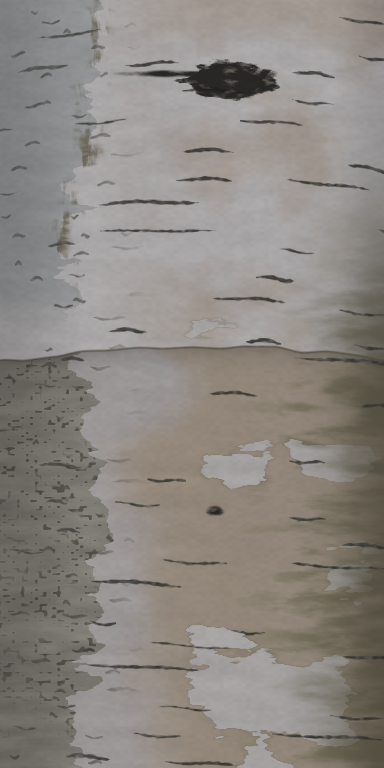
Give the GLSL for this texture, as a WebGL 2 fragment shader.

```glsl
#version 300 es
precision highp float;
// Birch bark: pale paper above a curved seam, tan and grey inner layers below.
// Torn layers are distance fields roughened by stretched noise; dark lenticels
// are tapered dashes scattered over jittered cells that follow the trunk's bow.
uniform vec2 u_resolution;
out vec4 fragColor;

float hash(vec2 p) {
    return fract(sin(dot(p, vec2(127.1, 311.7))) * 43758.5453);
}

float noise(vec2 p) {
    vec2 i = floor(p), f = fract(p);
    f = f * f * (3.0 - 2.0 * f);
    vec2 e = vec2(1.0, 0.0);
    return mix(mix(hash(i), hash(i + e), f.x),
               mix(hash(i + e.yx), hash(i + e.xx), f.x), f.y);
}

float fbm(vec2 p) {
    float sum = 0.0, amp = 0.52;
    for (int i = 0; i < 5; i++) {
        sum += amp * noise(p);
        p = mat2(1.6, 0.5, -0.5, 1.6) * p * 1.2 + 7.3;
        amp *= 0.5;
    }
    return sum;
}

// 1 inside a distance field, softened over about one pixel
float fill(float d, float px) {
    return 1.0 - smoothstep(-px, px, d);
}

float box(vec2 p, vec2 halfSize) {
    vec2 d = abs(p) - halfSize;
    return length(max(d, 0.0)) + min(max(d.x, d.y), 0.0);
}

// Distance to scattered remnants of the pale outer layer
float remnants(vec2 p, float tear) {
    vec2 cell = vec2(0.25, 0.21);
    float d = 1.0;
    for (int j = -1; j <= 1; j++)
    for (int i = -1; i <= 1; i++) {
        vec2 id = floor(p / cell) + vec2(i, j);
        vec2 r = vec2(hash(id + 3.7), hash(id + 19.1));
        vec2 center = (id + 0.25 + 0.5 * r) * cell;
        float keep = step(0.45, hash(id + 41.3)) * step(0.52, center.x)
                   * step(center.x, 0.92) * step(center.y, 1.45);
        vec2 size = mix(vec2(0.04, 0.018), vec2(0.085, 0.06), r.yx);
        d = min(d, box(p - center, size) + tear + 1.0 - keep);
    }
    return d;
}

// Coverage of the horizontal lenticels
float lenticels(vec2 p, vec2 cell, float longest, float seed, float px) {
    float bow = mix(-0.06 * p.x, -0.2 * pow(p.x - 0.5, 2.0), smoothstep(0.8, 1.7, p.y));
    vec2 q = vec2(p.x, p.y - bow);
    float ink = 0.0;
    for (int j = -1; j <= 1; j++) {
        float row = floor(q.y / cell.y) + float(j);
        float shift = hash(vec2(row, seed)) * cell.x;
        float column = floor((q.x + shift) / cell.x);
        for (int i = -1; i <= 1; i++) {
            vec2 id = vec2(column + float(i), row);
            float r = hash(id + seed), s = hash(id + seed + 9.4);
            vec2 center = (id + 0.5 + 0.6 * (vec2(r, s) - 0.5)) * cell - vec2(shift, 0.0);
            float len = longest * mix(0.28, 1.0, s * s) * mix(0.5, 1.0, smoothstep(0.1, 0.45, center.x));
            vec2 d = q - center;
            float along = d.x / len;
            float width = mix(0.0022, 0.005, r) * (1.0 - pow(abs(along), 4.0));
            float rough = (noise(q * vec2(90.0, 160.0)) - 0.5) * 0.004;
            float body = fill(abs(d.y + 0.003 * sin(along * 3.0 + r * 6.0)) - width + rough, px);
            ink = max(ink, body * step(abs(along), 1.0) * step(0.2, hash(id + seed + 23.0)));
        }
    }
    return ink;
}

// Coverage of a rough-edged oval scar
float scar(vec2 p, vec2 radius, float px) {
    float rough = (fbm(p * vec2(22.0, 45.0) + 5.0) - 0.5) * 0.9;
    return fill((length(p / radius) - 1.0 + rough) * radius.y, px * 1.5);
}

void main() {
    vec2 p = gl_FragCoord.xy / u_resolution.x;
    float px = 1.0 / u_resolution.x;
    float cloud = fbm(p * vec2(4.0, 5.0));
    float streak = fbm(p * vec2(9.0, 32.0) + 11.0);
    float grain = noise(p * vec2(85.0, 125.0));
    float tear = (fbm(p * vec2(8.0, 22.0)) - 0.5) * 0.15
               + (noise(p * vec2(30.0, 100.0)) - 0.5) * 0.025;
    vec3 paper = vec3(0.662, 0.652, 0.656), olive = vec3(0.36, 0.34, 0.275);

    // Upper bark with a cooler, older layer on the left
    vec3 upper = mix(paper, vec3(0.61, 0.565, 0.525),
                     0.75 * smoothstep(0.38, 0.68, cloud) * smoothstep(0.2, 0.55, p.x));
    float oldEdge = p.x - 0.19 - 0.07 * smoothstep(1.5, 1.8, p.y) + tear;
    float old = fill(oldEdge, px) * smoothstep(1.12, 1.25, p.y);
    upper = mix(upper, vec3(0.57, 0.575, 0.58), old);
    float curl = exp(-pow(oldEdge / 0.022, 2.0)) * smoothstep(1.2, 1.35, p.y);
    upper = mix(upper, olive, 0.75 * curl * smoothstep(0.5, 0.72, fbm(p * vec2(45.0, 14.0))));

    // Lower bark: lilac strip, tan core and speckled grey flank
    vec3 lower = mix(vec3(0.61, 0.59, 0.59), vec3(0.575, 0.53, 0.48),
                     smoothstep(0.3, 0.5, p.x + (cloud - 0.5) * 0.35));
    lower = mix(lower, vec3(0.47, 0.445, 0.375), smoothstep(0.42, 0.72, streak) * smoothstep(0.45, 0.9, p.x));
    float flankEdge = p.x - 0.24 - 0.035 * sin(p.y * 6.0 - 2.0) + tear;
    vec3 flank = vec3(0.485, 0.475, 0.445) * (0.9 + 0.2 * streak);
    float dust = smoothstep(0.68, 0.9, grain) * smoothstep(0.35, 0.6, cloud + 0.12);
    flank = mix(flank, vec3(0.25, 0.24, 0.21), 0.7 * dust);
    lower = mix(lower, flank, fill(flankEdge, px));

    // Seam between both halves
    float seam = p.y - 1.095 + 0.14 * pow(p.x - 0.53, 2.0) + (noise(p * vec2(14.0, 3.0)) - 0.5) * 0.014;
    vec3 color = mix(upper, lower, fill(seam, px));
    color *= 1.0 - 0.18 * exp(-abs(seam) / 0.025) * step(seam, 0.0);
    color = mix(color, vec3(0.3, 0.28, 0.25), 0.65 * fill(abs(seam) - 0.0025, px));

    // Pale remnants with shadowed torn rims
    float patches = min(remnants(p, tear), box(p - vec2(0.72, 0.19), vec2(0.18, 0.11)) + tear);
    color = mix(color, olive, 0.4 * exp(-abs(patches) / 0.005) * streak * 1.6);
    color = mix(color, paper * 0.98, 0.9 * fill(patches, px));

    // Mottling and the rounded, mossy edges of the trunk
    color *= 0.93 + 0.1 * streak + 0.04 * grain;
    color *= 1.0 - 0.14 * smoothstep(0.25, 0.0, p.x);
    float moss = smoothstep(0.72, 1.04, p.x + (streak - 0.5) * 0.25) * smoothstep(1.65, 1.1, p.y);
    color = mix(color, olive, 0.85 * moss);
    color *= 1.0 - 0.12 * smoothstep(0.85, 1.0, p.x);

    // Lenticels and scars
    float marks = lenticels(p, vec2(0.38, 0.075), 0.165, 2.0, px);
    float small = lenticels(p, vec2(0.17, 0.06), 0.06, 31.0, px) * smoothstep(0.42, 0.2, p.x);
    float ink = max(marks * mix(0.6, 0.9, smoothstep(0.1, 0.3, p.x)), small * 0.55);
    color = mix(color, vec3(0.19, 0.185, 0.17) + 0.16 * grain * grain, ink);
    float knot = scar(p - vec2(0.61, 1.79), vec2(0.115, 0.048), px);
    knot = max(knot, scar(p - vec2(0.47, 1.808), vec2(0.11, 0.007), px));
    knot = max(knot, scar(p - vec2(0.56, 0.67), vec2(0.02, 0.012), px));
    float fibre = smoothstep(0.45, 0.8, fbm(p * vec2(30.0, 80.0)));
    color = mix(color, mix(vec3(0.12, 0.115, 0.11), vec3(0.36, 0.34, 0.31), fibre), 0.93 * knot);
    fragColor = vec4(color, 1.0);
}
```
